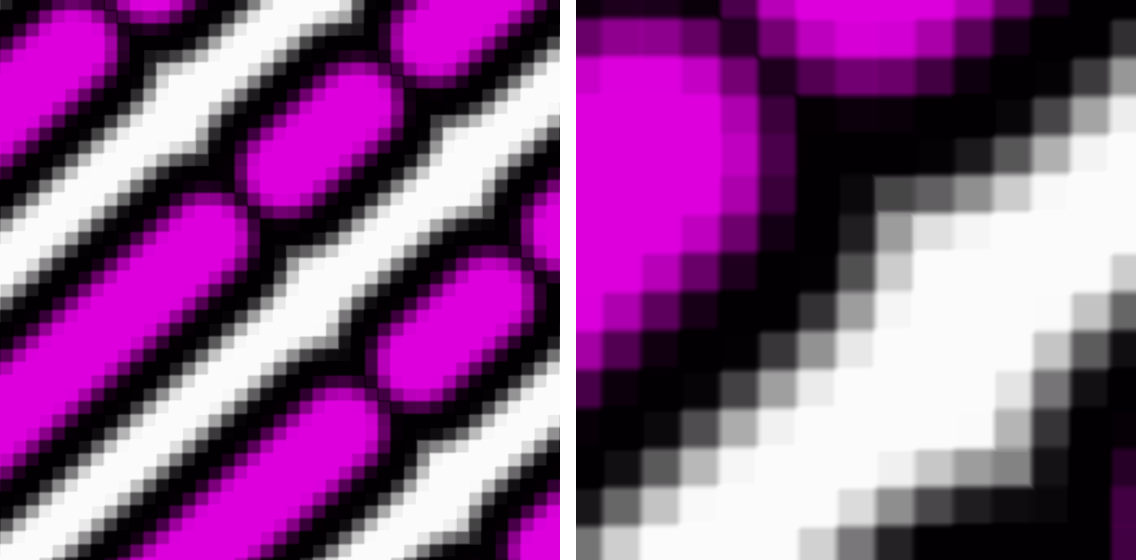
Left: the whole. Right: its middle third, enlarged.
Reproduce this pattern procedurally as a three.js fragment shader.

```glsl
// Slanted bands of alternating long and short magenta capsules, thickly outlined in black on white.
// A rotated, sheared row repeat gives one capsule distance that shades both fill and outline;
// positions are snapped softly to a coarse grid, so the drawing appears as blocky enlarged cells.
varying vec2 vUv;

const vec3 MAGENTA = vec3(0.865, 0.0, 0.865);
const vec3 INK = vec3(0.01, 0.0, 0.01);
const vec3 PAPER = vec3(0.985);

const float CELLS = 43.0;                    // coarse cells across the canvas
const vec2 CELL_PHASE = vec2(0.0, -0.2);     // offset of the cell grid, in cells
const float CELL_BLUR = 0.14;                // softness of cell borders, in cells

const vec2 ALONG = vec2(0.751, 0.661);       // unit direction of the bands
const vec2 SHORT_CENTER = vec2(0.573, 0.753);
const float ROW_STEP = 0.414;                // distance between band axes
const float ROW_SHIFT = 0.0466;              // slide along the band per row

const float RADIUS = 0.0755;
const float SHORT_HALF = 0.087;              // half core length of a short capsule
const float LONG_HALF = 0.35;                // half core length of a long capsule
const float JOINT = 0.182;                   // distance between neighbouring core ends
const float OUTLINE = 0.079;
const float SOFTNESS = 0.030;

// Moves a point to its cell center, with a narrow blend at the borders.
vec2 snapToCells(vec2 p, float cells, vec2 phase, float blur) {
  vec2 q = p * cells + phase - 0.5;
  vec2 blend = smoothstep(0.5 - blur, 0.5 + blur, fract(q));
  return (floor(q) + blend + 0.5 - phase) / cells;
}

// Coordinates along and across the nearest band, centered on a short capsule.
vec2 bandCoords(vec2 p, vec2 center, vec2 along, float rowStep, float rowShift) {
  vec2 offset = p - center;
  vec2 q = vec2(dot(offset, along), dot(offset, vec2(-along.y, along.x)));
  float row = floor(q.y / rowStep + 0.5);
  return q - row * vec2(rowShift, rowStep);
}

// Signed distance to a band of alternating short and long capsules.
float capsuleBand(vec2 q, float shortHalf, float longHalf, float joint, float radius) {
  float halfPeriod = shortHalf + joint + longHalf;
  float x = abs(mod(q.x + halfPeriod, 2.0 * halfPeriod) - halfPeriod);
  float toShort = max(x - shortHalf, 0.0);
  float toLong = max(shortHalf + joint - x, 0.0);
  return length(vec2(min(toShort, toLong), q.y)) - radius;
}

// Fill inside the capsule, ink around it, paper beyond the outline.
vec3 shadeBand(float dist, float outline, float softness) {
  float fill = 1.0 - smoothstep(-softness, softness, dist);
  float paper = smoothstep(-softness, softness, dist - outline);
  return mix(mix(INK, MAGENTA, fill), PAPER, paper);
}

void main() {
  vec2 p = snapToCells(vUv, CELLS, CELL_PHASE, CELL_BLUR);
  vec2 q = bandCoords(p, SHORT_CENTER, ALONG, ROW_STEP, ROW_SHIFT);
  float dist = capsuleBand(q, SHORT_HALF, LONG_HALF, JOINT, RADIUS);
  gl_FragColor = vec4(shadeBand(dist, OUTLINE, SOFTNESS), 1.0);
}
```
